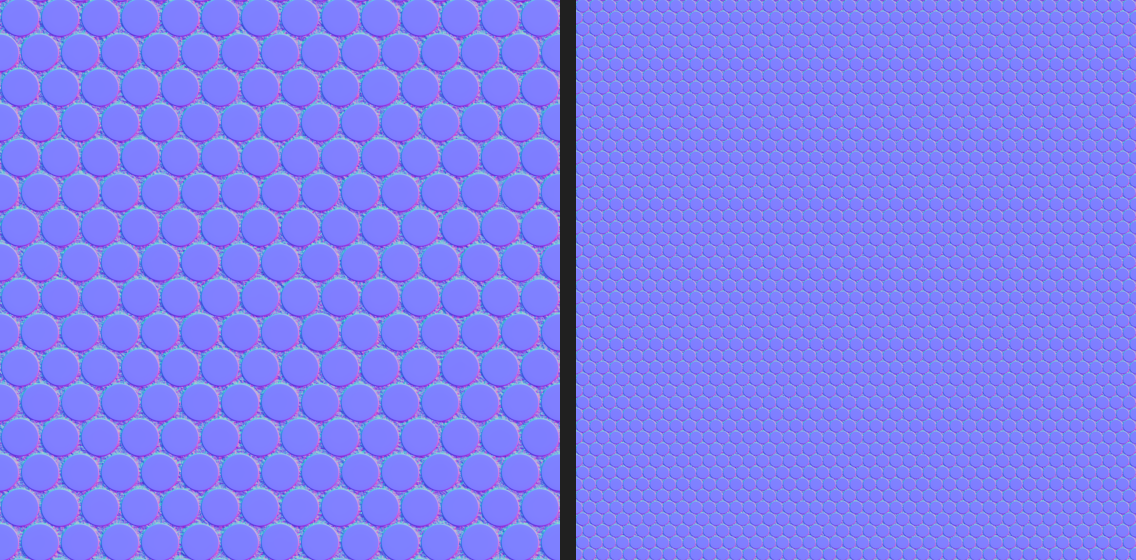
Left, the tile; right, the same tile 3 across and 3 down.
Give the GLSL for this texture map, as a WebGL 1 fragment shader.

```glsl
precision highp float;
// Tangent-space normal map of round penny tiles set in rough grout.
// Staggered discs give a flat face, a bevelled rim and a grout fillet;
// wrapping gradient noise roughens the grout. Slopes become normals.
#define COLUMNS 14.0
#define ROWS 16.0        // even, so the stagger wraps
#define RADIUS 0.476     // in column widths
#define BEVEL 0.036
#define RIM_SLOPE 0.95
#define FILLET_SLOPE 0.68
#define FILLET_WIDTH 0.055
#define JITTER 0.005
#define TILT 0.012
#define GRAIN 160.0      // grout bumps across the canvas
#define GRAIN_SLOPE 0.36
#define GROUT_DEPTH 0.82 // shortens the upward part in the grout

const int SAMPLES = 3;

uniform vec2 u_resolution;

vec2 hash2(vec2 p) {
  vec3 q = fract(vec3(p.xyx) * vec3(0.1031, 0.1030, 0.0973));
  q += dot(q, q.yzx + 33.33);
  return fract((q.xx + q.yz) * q.zy) * 2.0 - 1.0;
}

// Dot of a lattice gradient with the offset from its corner
float corner(vec2 cell, vec2 f, vec2 o, float period) {
  return dot(hash2(mod(cell + o, period) + 7.0), f - o);
}

// Gradient noise that repeats over the unit square
float noise(vec2 uv, float period) {
  vec2 p = uv * period;
  vec2 i = floor(p);
  vec2 f = p - i;
  vec2 w = f * f * f * (f * (f * 6.0 - 15.0) + 10.0);
  float low = mix(corner(i, f, vec2(0.0), period),
                  corner(i, f, vec2(1.0, 0.0), period), w.x);
  float high = mix(corner(i, f, vec2(0.0, 1.0), period),
                   corner(i, f, vec2(1.0), period), w.x);
  return mix(low, high, w.y);
}

float groutHeight(vec2 uv) {
  return noise(uv, GRAIN) + 0.4 * noise(uv, GRAIN * 2.0);
}

vec2 groutSlope(vec2 uv) {
  vec2 e = vec2(0.2 / GRAIN, 0.0);
  float h = groutHeight(uv);
  vec2 rise = vec2(groutHeight(uv + e.xy), groutHeight(uv + e.yx)) - h;
  return -GRAIN_SLOPE * rise / 0.2;
}

vec3 surfaceNormal(vec2 uv) {
  vec2 p = uv * vec2(COLUMNS, ROWS);
  vec2 face = vec2(0.0);
  vec2 fillet = vec2(0.06);
  float covered = 0.0;

  // Gather the discs around this point
  for (int j = -1; j <= 1; j++) {
    float row = floor(p.y) + float(j);
    float stagger = 0.5 * mod(row, 2.0);
    for (int i = -1; i <= 1; i++) {
      float column = floor(p.x - stagger + 0.5) + float(i);
      vec2 id = mod(vec2(column, row), vec2(COLUMNS, ROWS));
      vec2 center = vec2(column + stagger, row + 0.5);
      vec2 offset = (p - center) * vec2(1.0, COLUMNS / ROWS);
      offset -= JITTER * hash2(id + 3.0);
      float d = length(offset);
      vec2 outward = offset / max(d, 0.0001);

      if (d < RADIUS) {
        float bevel = smoothstep(RADIUS - BEVEL, RADIUS, d);
        float dome = 0.08 * pow(d / RADIUS, 5.0);
        face = outward * (RIM_SLOPE * bevel + dome);
        face += TILT * hash2(id + 41.0);
        covered = 1.0;
      } else {
        fillet += outward * FILLET_SLOPE * exp((RADIUS - d) / FILLET_WIDTH);
      }
    }
  }
  if (covered > 0.5) return normalize(vec3(face, 1.0));
  vec3 grout = normalize(vec3(fillet + groutSlope(uv), 1.0));
  return grout * vec3(1.0, 1.0, GROUT_DEPTH);
}

void main() {
  // Average a grid of samples inside each pixel to smooth edges
  vec3 sum = vec3(0.0);
  float n = float(SAMPLES);
  for (int y = 0; y < SAMPLES; y++) {
    for (int x = 0; x < SAMPLES; x++) {
      vec2 shift = (vec2(float(x), float(y)) + 0.5) / n - 0.5;
      sum += surfaceNormal((gl_FragCoord.xy + shift) / u_resolution);
    }
  }
  gl_FragColor = vec4(sum / (n * n) * 0.5 + 0.5, 1.0);
}
```
